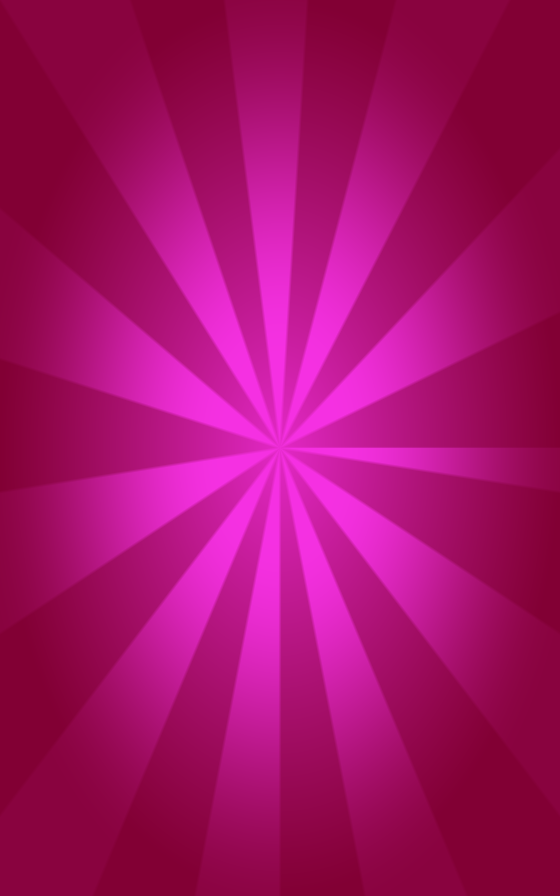
Give the GLSL for this background, as a Shadertoy shader.

```glsl
// A magenta sunburst: alternating light and dark rays fan out from the centre.
// Rays are equal angular steps in stretched canvas space, and each kind of ray
// fades from a bright core to deep crimson with its own elliptical falloff.

const float TAU = 6.2831853;
const float RAY_STEP = TAU * 3.0 / 64.0;

// Coverage of the light rays (0 dark, 1 light), with slightly soft edges.
float lightRays(vec2 p, float radius) {
    float angle = atan(p.y, p.x);
    float turn = (angle < 0.0 ? angle + TAU : angle) / RAY_STEP;
    float edge = abs(mod(turn + 0.5, 2.0) - 1.0) - 0.5;

    // Angular size of the soft edge in ray steps, at least one pixel wide
    vec2 softness = max(vec2(0.011, 0.007), 2.0 / iResolution.xy);
    float width = length(vec2(-p.y, p.x) * softness) / (radius * radius * RAY_STEP);
    return clamp(edge / width + 0.5, 0.0, 1.0);
}

void mainImage(out vec4 fragColor, in vec2 fragCoord) {
    // Both axes run from -1 to 1, so circles become ellipses
    vec2 p = 2.0 * fragCoord / iResolution.xy - 1.0;
    if (dot(p, p) < 1e-8) p = vec2(1e-4);
    float radius = length(p);

    // Brightness along each kind of ray
    float lightGlow = mix(1.0, 0.06, smoothstep(0.2, 1.1, radius));
    float darkGlow = 0.84 * pow(max(1.0 - radius, 0.0), 1.1);
    float glow = mix(darkGlow, lightGlow, lightRays(p, radius));

    // Crimson to magenta ramp
    vec3 crimson = vec3(0.51, 0.0, 0.205);
    vec3 magenta = vec3(0.96, 0.19, 0.885);
    fragColor = vec4(mix(crimson, magenta, glow), 1.0);
}
```
